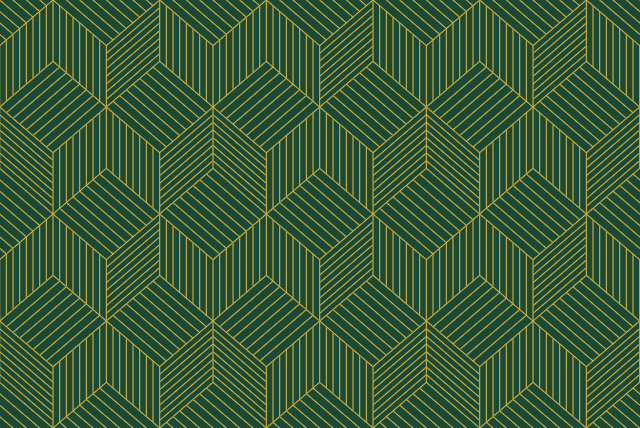
Reproduce this pattern procedurally as a Shadertoy shader.

```glsl
// Gold pinstripes on dark green: a lattice of stretched rhombi that reads as stacked cubes.
// Each column is folded at its star points into one upright rhombus between two flat ones,
// and every rhombus is ruled parallel to one of its sides.

const vec2  REPEATS = vec2(3.0, 2.0);     // whole tiles across and down
const vec3  GREEN   = vec3(0.10, 0.29, 0.21);
const vec3  GOLD    = vec3(0.86, 0.69, 0.23);
const float RISE    = 0.427;              // height gained per column, in rows
const float STRIPES = 8.0;                // intervals per rhombus
const float WIDTH   = 0.0051;             // line width, in tiles
const float SHIFT   = 0.006;              // sideways phase, in columns
const vec2  GRID    = vec2(4.0, 2.0);     // columns and rows per tile

// Distance to the nearest multiple of period
float ruled(float s, float period) {
    return abs(s - period * round(s / period));
}

// Share of a pixel covered by a line at distance d
float lineCoverage(float d, float pixel) {
    float a = max(d - 0.5 * pixel, -0.5 * WIDTH);
    float b = min(d + 0.5 * pixel, 0.5 * WIDTH);
    return clamp((b - a) / pixel, 0.0, 1.0);
}

// Distance to the nearest line, in tiles; g is in columns and rows, y down
float cubeLines(vec2 g) {
    vec2 cell = floor(g), f = fract(g);
    float column = mod(cell.x, 4.0), row = mod(cell.y, 2.0);
    float side = 1.0 - RISE;
    float slant = 0.5 / sqrt(1.0 + 4.0 * RISE * RISE);  // row offset to distance

    // Height below the folded zigzag that starts at the upper star point
    bool starLeft = mod(column + row, 2.0) > 0.5;
    float v = f.y - RISE * (starLeft ? f.x : 1.0 - f.x);
    float d = min(abs(v), abs(v - side)) * slant;

    if (v > 0.0 && v < side) {
        // Upright rhombus: ruled along its slope or vertically
        bool sloped = row > 0.5 ? (column < 0.5 || column > 2.5)
                                : abs(column - 2.0) < 0.5;
        float stripe = sloped ? ruled(v, side / STRIPES) * slant
                              : ruled(f.x, 1.0 / STRIPES) / GRID.x;
        float upright = min(f.x, 1.0 - f.x) / GRID.x;
        return min(d, min(stripe, upright));
    }

    // Flat rhombus centred on the row above or below
    float centreRow = cell.y + (v < 0.0 ? 0.0 : 1.0);
    float centreCol = cell.x + mod(cell.x + centreRow, 2.0);
    vec2 local = g - vec2(centreCol, centreRow);
    bool rising = mod(centreRow, 2.0) > 0.5 && abs(mod(centreCol, 4.0) - 1.0) < 0.5;
    float s = local.y + (rising ? RISE : -RISE) * local.x;
    return min(d, ruled(s, 2.0 * RISE / STRIPES) * slant);
}

void mainImage(out vec4 fragColor, in vec2 fragCoord) {
    vec2 uv = fragCoord / iResolution.xy;
    vec2 g = vec2(uv.x, 1.0 - uv.y) * REPEATS * GRID + vec2(SHIFT, 0.0);
    float pixel = REPEATS.x / iResolution.x;
    fragColor = vec4(mix(GREEN, GOLD, lineCoverage(cubeLines(g), pixel)), 1.0);
}
```
